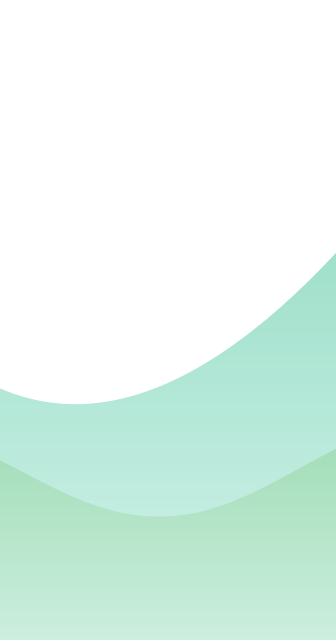
Write a Shadertoy shader that draws this background.

```glsl
// Wave shape: xy = lowest point, then curvature falloff coefficients
const vec2 BACK_LOW = vec2(0.224, 0.3685);
const vec3 BACK_BEND = vec3(0.466, -0.110, 0.020);
const vec2 FRONT_LOW = vec2(0.4726, 0.1927);
const vec3 FRONT_BEND = vec3(0.515, 0.014, -0.5095);

// Heights at which each gradient starts and ends
const vec2 BACK_SPAN = vec2(0.1927, 0.6055);
const vec2 FRONT_SPAN = vec2(0.0, 0.2943);

const vec3 PAPER = vec3(1.0);
const vec3 BACK_PALE = vec3(0.763, 0.930, 0.880);
const vec3 BACK_DEEP = vec3(0.627, 0.878, 0.796);
const vec3 FRONT_PALE = vec3(0.800, 0.933, 0.875);
const vec3 FRONT_DEEP = vec3(0.647, 0.871, 0.729);

// Height of a valley-shaped curve whose bend varies with distance from its low point
float waveHeight(float x, vec2 low, vec3 bend) {
    float d = x - low.x;
    return low.y + d * d * (bend.x + d * (bend.y + d * bend.z));
}

// Antialiased coverage below the curve
float fillBelow(vec2 uv, vec2 low, vec3 bend) {
    float signedHeight = waveHeight(uv.x, low, bend) - uv.y;
    float edge = length(vec2(dFdx(signedHeight), dFdy(signedHeight)));
    return clamp(signedHeight / edge + 0.5, 0.0, 1.0);
}

vec3 verticalGradient(float y, vec2 span, vec3 lower, vec3 upper) {
    return mix(lower, upper, clamp((y - span.x) / (span.y - span.x), 0.0, 1.0));
}

void mainImage(out vec4 fragColor, in vec2 fragCoord) {
    vec2 uv = fragCoord / iResolution.xy;

    vec3 backColor = verticalGradient(uv.y, BACK_SPAN, BACK_PALE, BACK_DEEP);
    vec3 frontColor = verticalGradient(uv.y, FRONT_SPAN, FRONT_PALE, FRONT_DEEP);

    // Layer the waves from back to front
    vec3 color = mix(PAPER, backColor, fillBelow(uv, BACK_LOW, BACK_BEND));
    color = mix(color, frontColor, fillBelow(uv, FRONT_LOW, FRONT_BEND));

    fragColor = vec4(color, 1.0);
}
```
